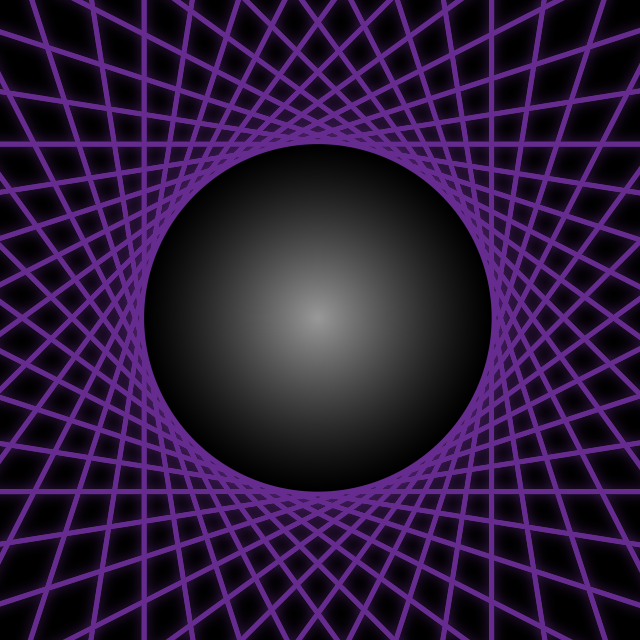
Give the GLSL for this background, as a WebGL 2 fragment shader.

```glsl
#version 300 es
precision highp float;
// Purple lines tangent to a circle, glowing around a shaded grey disc.

uniform vec2 u_resolution;
out vec4 outColor;

const float RADIUS = 0.2715;
const int LINE_COUNT = 40;

void main() {
    float unit = min(u_resolution.x, u_resolution.y);
    float pixel = 1.0 / unit;
    vec2 p = (gl_FragCoord.xy - 0.5 * u_resolution) / unit - vec2(-0.0033, 0.0033);

    // Evenly turned tangents: crisp strokes plus layered soft halos
    float stroke = 0.0;
    float darkness = 1.0;
    for (int i = 0; i < LINE_COUNT; i++) {
        float angle = 6.2831853 * float(i) / float(LINE_COUNT);
        float d = abs(dot(p, vec2(cos(angle), sin(angle))) - RADIUS);
        stroke = max(stroke, 1.0 - smoothstep(0.0043 - 0.7 * pixel, 0.0043 + 0.7 * pixel, d));
        float halo = d / 0.0135;
        darkness *= 1.0 - 0.24 * exp(-halo * halo);
    }
    vec3 purple = vec3(0.40, 0.17, 0.56);
    vec3 color = purple * max(stroke, 1.0 - darkness);

    // Disc with a bright centre fading to a black rim
    float r = length(p);
    float grey = 0.6 * pow(max(1.0 - r / RADIUS, 0.0), 1.28);
    float disc = 1.0 - smoothstep(RADIUS - 0.7 * pixel, RADIUS + 0.7 * pixel, r);
    outColor = vec4(mix(color, vec3(grey), disc), 1.0);
}
```
